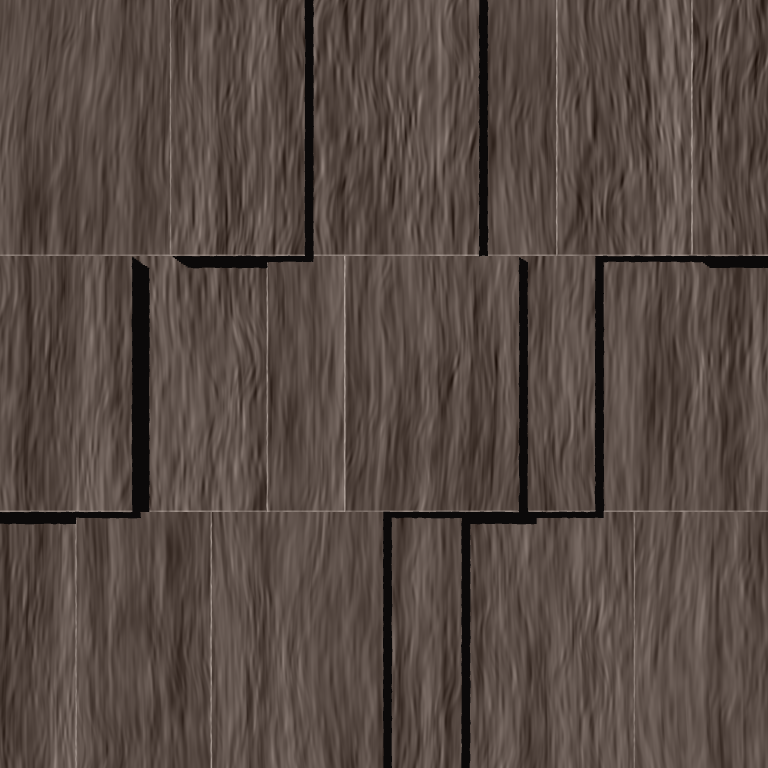
This texture is drawn by a WebGL 2 fragment shader. Its source:

```glsl
#version 300 es
precision highp float;
// Three rows of dark oak planks standing at three different depths.
// A short march toward the light, up and to the left, casts the black shadows;
// stretched noise and an embossed relief make the grain, rising edges catch light.

uniform vec2 u_resolution;
out vec4 outColor;

const int ROWS = 3;
const int PLANKS = 6;                              // planks per row
const vec3 WOOD = vec3(0.352, 0.300, 0.274);
const vec3 GRAIN_TINT = vec3(1.0, 0.98, 0.97);
const vec3 SHADOW = vec3(0.045, 0.036, 0.036);
const vec3 LIT_EDGE = vec3(0.76, 0.71, 0.68);
const vec2 SHADOW_STEP = vec2(0.0112, -0.0078);    // shadow cast per unit of depth
const float MAX_DEPTH = 2.0;
const int MARCH_STEPS = 8;
const int SUBSAMPLES = 3;
const float EDGE_HALF_WIDTH = 0.0009;
const float EDGE_ROUGHNESS = 0.0012;
const float STREAK = 0.13;
const float FIBRE = 0.17;
const float EMBOSS = 0.50;

// Vertical joints and plank depths, rows from bottom to top
const float JOINTS[15] = float[](
    0.099, 0.275, 0.499, 0.601, 0.826,
    0.172, 0.348, 0.449, 0.676, 0.775,
    0.222, 0.397, 0.624, 0.725, 0.901);
const float DEPTHS[18] = float[](
    0.0, 1.0, 2.0, 1.0, 0.0, 1.0,
    2.0, 0.0, 1.0, 2.0, 1.0, 0.0,
    0.0, 2.0, 1.0, 0.0, 1.0, 2.0);

float hash(vec2 p) {
    vec3 q = fract(vec3(p.xyx) * 0.1031);
    q += dot(q, q.yzx + 33.33);
    return fract((q.x + q.y) * q.z);
}

float noise(vec2 p) {
    vec2 i = floor(p), f = fract(p);
    f = f * f * (3.0 - 2.0 * f);
    return mix(mix(hash(i), hash(i + vec2(1, 0)), f.x),
               mix(hash(i + vec2(0, 1)), hash(i + vec2(1, 1)), f.x), f.y);
}

int rowAt(float y) {
    return clamp(int(floor(y * float(ROWS))), 0, ROWS - 1);
}

int plankAt(vec2 p) {
    int row = rowAt(p.y), index = row * PLANKS;
    for (int j = 0; j < PLANKS - 1; j++)
        index += int(p.x > JOINTS[row * (PLANKS - 1) + j]);
    return index;
}

// 1 where a plank nearer the light stands in the way
float occluded(vec2 p) {
    float depth = DEPTHS[plankAt(p)];
    for (int i = 1; i <= MARCH_STEPS; i++) {
        float s = MAX_DEPTH * float(i) / float(MARCH_STEPS);
        if (DEPTHS[plankAt(p - s * SHADOW_STEP)] - depth > s - 0.01) return 1.0;
    }
    return 0.0;
}

// Raised ripples and flakes of the brushed surface
float relief(vec2 p) {
    p.x += 0.014 * noise(p * vec2(22.0, 16.0));
    return 0.6 * noise(p * vec2(110.0, 30.0)) + 0.4 * noise(p * vec2(230.0, 48.0));
}

vec3 woodColor(vec2 p, int plank) {
    float seed = hash(vec2(float(plank) + 3.0, 7.0));
    float seed2 = hash(vec2(float(plank) + 11.0, 19.0));
    vec2 q = p + vec2(seed, seed2) * 9.0;
    q.x += (seed - 0.5) * 0.08 * p.y + 0.025 * noise(q * vec2(6.0, 4.0));
    float streak = noise(q * vec2(48.0, 3.0)) - 0.5;
    float fibre = 0.6 * noise(q * vec2(210.0, 13.0)) + 0.4 * noise(q * vec2(350.0, 34.0)) - 0.5;
    float pores = smoothstep(0.70, 0.95, noise(q * vec2(155.0, 9.0) + 40.0));
    float emboss = relief(q + vec2(0.0016, -0.0010)) - relief(q);
    float flakes = mix(0.45, 1.3, seed2) * mix(0.5, 1.4, noise(q * vec2(9.0, 5.0)));
    float tone = STREAK * streak + FIBRE * fibre - 0.07 * pores
               + EMBOSS * flakes * emboss + 0.03 * (seed - 0.5);
    return WOOD + tone * GRAIN_TINT;
}

float lineCoverage(float dist, float halfWidth, float pixel) {
    return clamp((halfWidth - abs(dist)) / pixel + 0.5, 0.0, 1.0);
}

void main() {
    vec2 uv = gl_FragCoord.xy / u_resolution;
    float pixel = 1.0 / min(u_resolution.x, u_resolution.y);
    int row = rowAt(uv.y);
    vec3 color = woodColor(uv, plankAt(uv));

    // Cast shadows with slightly rough, averaged edges
    vec2 rough = EDGE_ROUGHNESS * (vec2(noise(uv * 170.0), noise(uv * 170.0 + 60.0)) - 0.5);
    float shade = 0.0;
    for (int i = 0; i < SUBSAMPLES * SUBSAMPLES; i++) {
        vec2 cell = vec2(i % SUBSAMPLES, i / SUBSAMPLES) + 0.5;
        shade += occluded(uv + rough + (cell / float(SUBSAMPLES) - 0.5) * pixel);
    }
    shade /= float(SUBSAMPLES * SUBSAMPLES);

    // Chipped bright edges where the plank on the right stands higher
    float lit = 0.0;
    for (int j = 0; j < PLANKS - 1; j++) {
        int left = row * PLANKS + j;
        float rise = step(0.5, DEPTHS[left + 1] - DEPTHS[left]);
        float strength = mix(0.5, 1.0, hash(vec2(float(left), 5.0)));
        float dist = uv.x - JOINTS[row * (PLANKS - 1) + j] + rough.x * 0.5;
        lit = max(lit, rise * strength * lineCoverage(dist, EDGE_HALF_WIDTH, pixel));
    }
    lit *= mix(0.55, 1.1, noise(uv * vec2(30.0, 190.0)));

    // Fainter glint along the lower edge of the upper rows
    float seam = max(round(uv.y * float(ROWS)), 1.0);
    seam = min(seam, float(ROWS - 1)) / float(ROWS);
    float glint = lineCoverage(uv.y - seam - 0.001, EDGE_HALF_WIDTH, pixel);
    lit = max(lit, glint * mix(0.25, 0.7, noise(uv * vec2(110.0, 20.0))));

    color = mix(color, LIT_EDGE, clamp(lit, 0.0, 1.0));
    outColor = vec4(mix(color, SHADOW, shade), 1.0);
}
```
